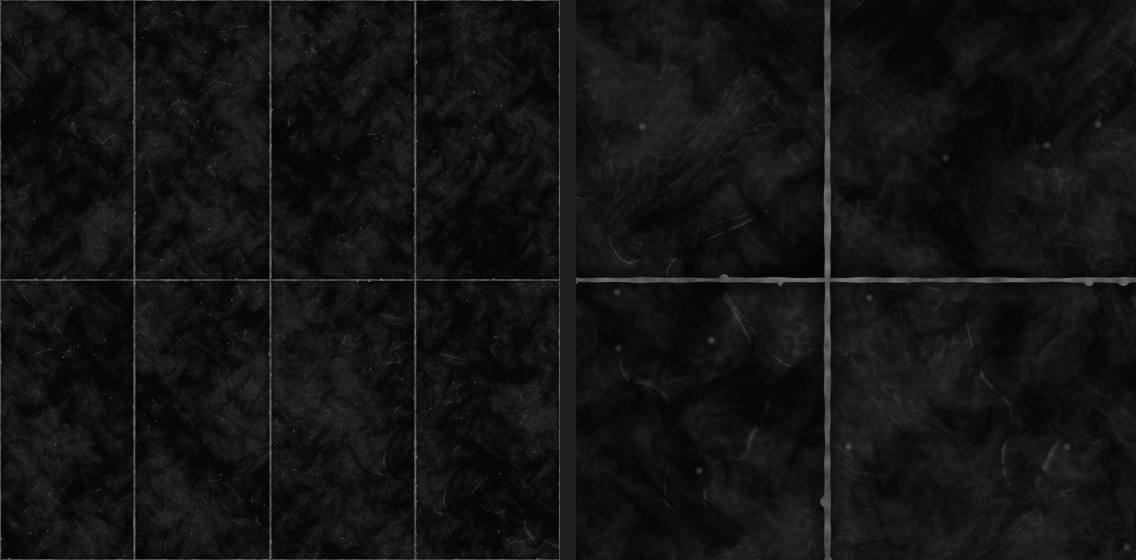
Left, the full canvas; right, a detail of the centre.
Reproduce this texture procedurally as a WebGL 1 fragment shader.

```glsl
precision highp float;
uniform vec2 u_resolution;

vec2 hash2(vec2 p) {
  return fract(sin(vec2(dot(p, vec2(127.1, 311.7)), dot(p, vec2(269.5, 183.3)))) * 43758.55);
}

// Cellular noise: nearest distance, second distance, random value of the cell
vec3 cells(vec2 p) {
  vec2 base = floor(p);
  vec3 best = vec3(8.0, 8.0, 0.0);
  for (int y = -1; y <= 1; y++) {
    for (int x = -1; x <= 1; x++) {
      vec2 cell = base + vec2(x, y);
      vec2 seed = hash2(cell);
      float d = length(cell + seed - p);
      if (d < best.x) best = vec3(d, best.x, fract(seed.x * 57.3 + seed.y * 31.7));
      else best.y = min(best.y, d);
    }
  }
  return best;
}

vec2 warp(vec2 p) {
  p += 0.28 * sin(p.yx * 1.9 + vec2(0.4, 2.1));
  p += 0.13 * sin(p.yx * 4.7 + vec2(3.2, 1.3));
  return p + 0.05 * sin(p.yx * 13.1 + vec2(1.7, 4.6));
}

// Layered, warped cells, centred near 0.55
float cloud(vec2 p) {
  float sum = 0.0, weight = 0.434;
  for (int i = 0; i < 5; i++) {
    p = warp(p);
    sum += weight * (1.0 - cells(p).x);
    p = mat2(1.6, 1.2, -1.2, 1.6) * p + 3.7;
    weight *= 0.6;
  }
  return sum;
}

float line(float dist, float halfWidth, float soft) {
  return 1.0 - smoothstep(halfWidth - soft, halfWidth + soft, dist);
}

void main() {
  vec2 uv = gl_FragCoord.xy / u_resolution;
  float pixel = 1.0 / min(u_resolution.x, u_resolution.y);

  // Four uneven columns, two equal rows
  vec3 joints = vec3(0.240, 0.483, 0.7415);
  vec2 tile = vec2(dot(step(joints, vec3(uv.x)), vec3(1.0)), step(0.5, uv.y));
  vec3 gaps = abs(uv.x - joints);
  float edgeX = min(min(gaps.x, min(gaps.y, gaps.z)), min(uv.x, 1.0 - uv.x));
  float edgeY = min(abs(uv.y - 0.5), min(uv.y, 1.0 - uv.y));

  // Mottled stone, different in every tile
  vec2 variety = hash2(tile + 4.3);
  vec2 p = uv + variety * 9.0 + tile * 3.0;
  float broad = cloud(p * 5.0);
  float fine = cloud(p * 24.0 + 7.0);
  float wear = smoothstep(0.42, 0.78, 0.5 * (broad + fine) + 0.03 * (variety.x - 0.5));
  float tone = 0.025 + 0.11 * wear;

  // Curled mineral threads
  float curl = abs(cloud(p * 11.0 + 2.0) - 0.56);
  tone += 0.045 * (1.0 - smoothstep(0.0, 0.022, curl)) * smoothstep(0.5, 0.68, broad);

  // Thin broken cracks
  vec3 crack = cells(warp(warp(p * 6.0) * 1.2));
  float broken = smoothstep(0.52, 0.66, fine) * smoothstep(0.45, 0.8, crack.z);
  tone += 0.13 * broken * line(crack.y - crack.x, 0.012, 0.012 + 4.0 * pixel);

  // Sparse pale flecks
  vec3 fleck = cells(p * 40.0);
  tone += 0.16 * step(0.95, fleck.z) * line(fleck.x, 0.07, 0.05);

  // Fine grain and a darker rim beside the joints
  tone *= 0.82 + 0.36 * cells(p * 190.0).x;
  tone *= mix(0.7, 1.0, smoothstep(0.001, 0.012, min(edgeX, edgeY)));

  // Grout with wavering, chipped edges
  vec3 chip = cells(uv * 75.0);
  float ragged = 0.0002 * (sin(uv.x * 93.0 + uv.y * 71.0) + sin(uv.x * 241.0 - uv.y * 277.0));
  ragged += 0.0022 * step(0.86, chip.z) * (1.0 - smoothstep(0.05, 0.3, chip.x));
  float grout = max(line(edgeX, 0.0018 + ragged, 0.8 * pixel),
                    line(edgeY, 0.0014 + ragged, 0.8 * pixel));
  float groutTone = 0.27 + 0.2 * cells(uv * 110.0).x + 0.04 * sin(uv.x * 31.0 + uv.y * 23.0);

  gl_FragColor = vec4(vec3(mix(tone, groutTone, grout)), 1.0);
}
```
